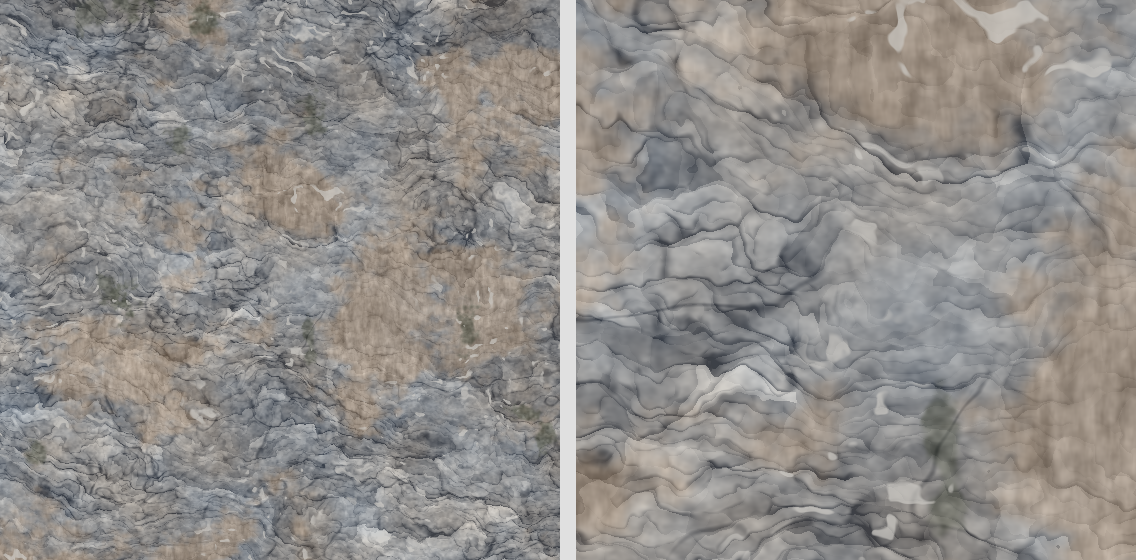
Left: the whole. Right: its middle third, enlarged.
A Shadertoy shader for this texture:

```glsl
float hash(vec2 p) {
    vec3 q = fract(p.xyx * 0.1031);
    q += dot(q, q.yzx + 33.33);
    return fract((q.x + q.y) * q.z);
}

vec2 hash2(vec2 p) {
    return vec2(hash(p), hash(p + 57.3));
}

float noise(vec2 p) {
    vec2 cell = floor(p), f = fract(p);
    f = f * f * (3.0 - 2.0 * f);
    float low = mix(hash(cell), hash(cell + vec2(1, 0)), f.x);
    float high = mix(hash(cell + vec2(0, 1)), hash(cell + vec2(1, 1)), f.x);
    return mix(low, high, f.y);
}

float fbm(vec2 p, int octaves) {
    float sum = 0.0, total = 0.0, amp = 0.5;
    for (int i = 0; i < octaves; i++) {
        sum += amp * noise(p);
        total += amp;
        amp *= 0.55;
        p = mat2(1.6, 1.2, -1.2, 1.6) * p + 17.7;
    }
    return sum / total;
}

// Broken slabs: x = tilted facet tone, y = shadow crack, z = slab id
vec3 slabs(vec2 p, float crackWidth) {
    vec2 base = floor(p), nearest = vec2(0), id = vec2(0);
    float first = 9.0, second = 9.0;
    for (int j = -1; j <= 1; j++) {
        for (int i = -1; i <= 1; i++) {
            vec2 cell = base + vec2(i, j);
            vec2 d = p - cell - 0.1 - 0.8 * hash2(cell);
            float dist = length(d);
            if (dist < first) {
                second = first;
                first = dist;
                nearest = d;
                id = cell;
            } else {
                second = min(second, dist);
            }
        }
    }
    float tone = hash(id + 9.1) - 0.5;
    vec2 tilt = hash2(id + 23.7) - vec2(0.5, 0.2);
    float crack = 1.0 - smoothstep(0.0, crackWidth, second - first);
    float underside = mix(0.25, 1.0, smoothstep(0.15, -0.3, nearest.y));
    float broken = smoothstep(0.3, 0.6, noise(p * 1.3 + 41.0));
    return vec3(tone + dot(nearest, tilt), crack * underside * broken, hash(id + 71.9));
}

// Thin wandering fracture along the zero line of a noise field
float fracture(vec2 p, float width) {
    float line = abs(fbm(p, 4) - 0.5);
    return (1.0 - smoothstep(0.0, width, line)) * smoothstep(0.45, 0.65, noise(p * 1.7 + 5.0));
}

// Scattered dark shrubs with ragged outlines
float shrubs(vec2 uv) {
    float cover = 0.0;
    float ragged = fbm(uv * 55.0, 3) - 0.5;
    for (int i = 0; i < 13; i++) {
        vec2 seed = vec2(i, 3 * i + 11);
        vec2 size = mix(vec2(0.012, 0.016), vec2(0.036, 0.042), hash2(seed + 80.0));
        float d = length((uv - hash2(seed)) / size) + 2.2 * ragged;
        cover = max(cover, (1.0 - smoothstep(0.4, 1.15, d)) * mix(0.5, 0.95, hash(seed + 4.0)));
    }
    return cover;
}

void mainImage(out vec4 fragColor, in vec2 fragCoord) {
    vec2 uv = fragCoord / iResolution.y;

    // Gently sloping, bent strata
    vec2 bend = vec2(fbm(uv * 6.0, 3), fbm(uv * 6.0 + 31.0, 3)) - 0.5;
    vec2 rough = vec2(fbm(uv * 45.0, 3), fbm(uv * 45.0 + 63.0, 3)) - 0.5;
    vec2 p = uv + 0.12 * bend + 0.022 * rough;
    p.y += 0.14 * p.x;

    vec3 large = slabs(p * vec2(8, 15) + 3.0, 0.11);
    vec3 medium = slabs(p * vec2(19, 42) + 37.0, 0.24);
    vec3 small = slabs(p * vec2(46, 95) + 91.0, 0.42);

    // Cover of dry grass and zones of strong layering
    float grass = smoothstep(0.49, 0.66, fbm(uv * vec2(6, 8) + 12.0, 5) + 0.15 * rough.y);
    float layered = smoothstep(0.36, 0.6, fbm(uv * 5.0 + 77.0, 3));
    float grain = fbm(uv * vec2(75, 110), 3) - 0.5;
    float speckle = noise(uv * 230.0) - 0.5;

    // Rock tone
    float tone = 0.57 + 0.26 * large.x + mix(0.16, 0.30, layered) * medium.x + 0.18 * small.x;
    tone += 0.55 * grain + 0.16 * speckle + 0.4 * (fbm(uv * 4.0 + 50.0, 3) - 0.5);
    tone -= 0.45 * large.y + mix(0.22, 0.55, layered) * medium.y + mix(0.15, 0.32, layered) * small.y;
    tone -= 0.35 * fracture(uv * vec2(5, 7) + 19.0, 0.012);
    tone += 0.22 * smoothstep(0.87, 0.9, medium.z) * smoothstep(0.4, 0.6, noise(uv * 9.0));
    vec3 rock = mix(vec3(0.32, 0.33, 0.35), vec3(0.735, 0.73, 0.72), clamp(tone, -0.2, 1.2));
    rock += (fbm(uv * 11.0 + 8.0, 4) - 0.5) * vec3(0.10, 0.02, -0.07);

    // Grass with upright fibres, letting rock relief show through
    float fibre = fbm(uv * vec2(150, 55) + 1.5 * bend, 3) - 0.5;
    vec3 straw = vec3(0.655, 0.585, 0.515) + 0.28 * fibre + 0.14 * (tone - 0.5);
    vec3 color = mix(rock, straw, 0.72 * grass);

    // Shrubs and pale chips
    vec3 leaf = vec3(0.32, 0.335, 0.285) + 0.3 * grain + 0.12 * speckle;
    color = mix(color, leaf, 0.8 * shrubs(uv));
    float chips = smoothstep(0.8, 0.9, noise(p * vec2(75, 95))) * smoothstep(0.58, 0.75, noise(uv * 8.0 + 29.0));
    color = mix(color, vec3(0.80, 0.79, 0.77), 0.7 * chips);

    fragColor = vec4(clamp(color, 0.0, 1.0), 1.0);
}
```
